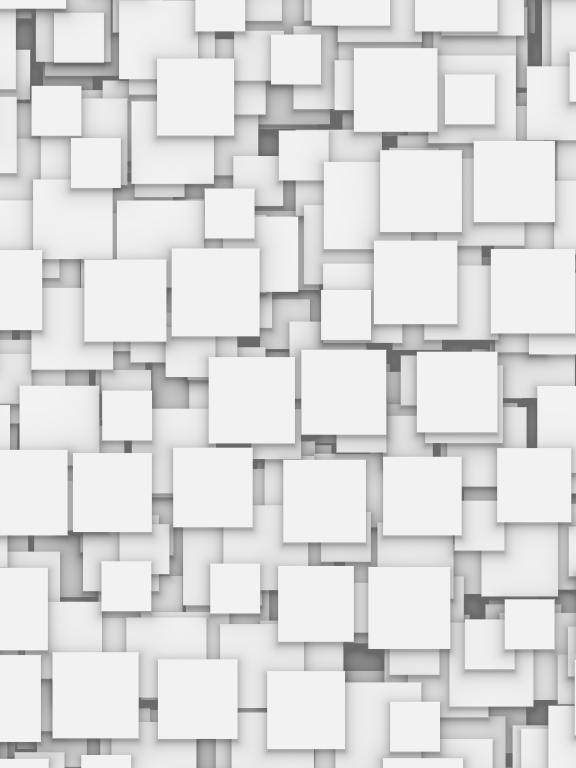
Give the GLSL for this background, as a WebGL 1 fragment shader.

```glsl
precision highp float;
// Layered pale square tiles, stacked at many depths with soft shadows.

uniform vec2 u_resolution;

const int LAYERS = 7;
const float CELL = 0.134;        // grid pitch, in canvas heights
const float GAP = 0.002;         // least space between tiles of one layer
const float SHADOW_DROP = 0.004; // downward shift of every shadow
const float TILE_TONE = 0.95;
const float DEEP_TONE = 0.82;
const float FLOOR_TONE = 0.64;
const float DARKEST_TONE = 0.41;
const float PRESENCE = 0.89;

float hash(vec3 seed) {
    return fract(sin(dot(seed, vec3(127.1, 311.7, 74.7))) * 43758.545);
}

// Signed distance to an axis-aligned square.
float squareDistance(vec2 p, float halfSize) {
    vec2 q = abs(p) - halfSize;
    return length(max(q, 0.0)) + min(max(q.x, q.y), 0.0);
}

// Light left beside a tile: a tight contact shadow and a wide faint one.
float shadowLight(float d) {
    d = max(d, 0.0);
    return 1.0 - 0.23 * exp(-d / 0.0055) - 0.07 * exp(-d / 0.015);
}

// Tiles come in a small size and a range of large sizes.
float tileSize(vec3 id) {
    float large = mix(0.096, 0.115, hash(id + 11.3));
    return mix(0.065, large, step(0.3, hash(id + 5.7)));
}

// Tile centre within its cell, favouring the cell's sides.
vec2 tileCentre(vec3 id, float size) {
    vec2 jitter = vec2(hash(id + 17.1), hash(id + 23.9));
    jitter = smoothstep(0.0, 1.0, jitter) - 0.5;
    return 0.5 * CELL + jitter * (CELL - size - GAP);
}

// Returns tile coverage in x and the light reaching lower layers in y.
vec2 tileLayer(vec2 p, float layer, vec2 drop, float pixel) {
    float coverage = 0.0;
    float light = 1.0;
    float baseRow = floor(p.y / CELL);
    for (int j = -1; j <= 1; j++) {
        float row = baseRow + float(j);
        float slide = CELL * hash(vec3(row, layer, 3.1));
        float baseColumn = floor((p.x - slide) / CELL);
        for (int i = -1; i <= 1; i++) {
            float column = baseColumn + float(i);
            vec3 id = vec3(column, row, layer * 7.3);
            if (hash(id) > PRESENCE) continue;
            float size = tileSize(id);
            vec2 corner = vec2(column * CELL + slide, row * CELL);
            vec2 local = p - corner - tileCentre(id, size);
            float d = squareDistance(local, 0.5 * size);
            coverage = max(coverage, clamp(0.5 - d / pixel, 0.0, 1.0));
            light *= shadowLight(squareDistance(local - drop, 0.5 * size - 0.001));
        }
    }
    return vec2(coverage, light);
}

void main() {
    float pixel = 1.0 / u_resolution.y;
    vec2 p = gl_FragCoord.xy * pixel;
    float tone = FLOOR_TONE;

    // Paint from the deepest layer up, alternating sliding rows and columns.
    for (int k = 0; k < LAYERS; k++) {
        float layer = float(k);
        bool columns = mod(layer, 2.0) > 0.5;
        vec2 offset = CELL * vec2(hash(vec3(layer, 1.7, 9.2)), hash(vec3(layer, 6.1, 2.4)));
        vec2 q = p + offset;
        vec2 drop = vec2(0.0, -SHADOW_DROP);
        vec2 tiles = tileLayer(columns ? q.yx : q, layer, columns ? drop.yx : drop, pixel);
        float height = layer / float(LAYERS - 1);
        float tileTone = mix(DEEP_TONE, TILE_TONE, smoothstep(0.0, 0.45, height));
        tone = mix(max(tone * tiles.y, DARKEST_TONE), tileTone, tiles.x);
    }
    gl_FragColor = vec4(vec3(tone), 1.0);
}
```
